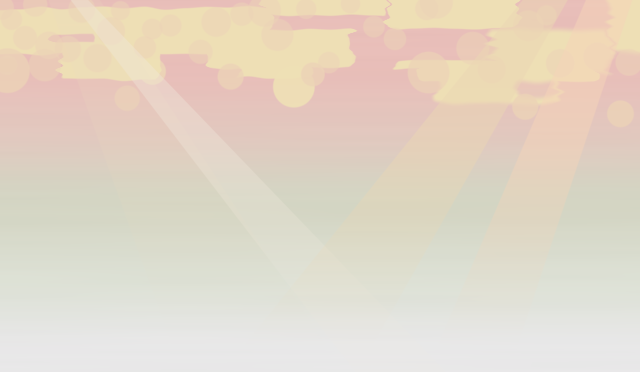
A WebGL 1 fragment shader for this background:

```glsl
precision highp float;
uniform vec2 u_resolution;

const vec3 ROSE = vec3(0.91, 0.745, 0.725);
const vec3 BLUSH = vec3(0.89, 0.78, 0.745);
const vec3 SAGE = vec3(0.83, 0.835, 0.765);
const vec3 MIST = vec3(0.865, 0.88, 0.835);
const vec3 PEARL = vec3(0.91, 0.908, 0.91);
const vec3 CREAM = vec3(0.935, 0.88, 0.71);
const vec3 PEACH = vec3(0.925, 0.825, 0.715);

float hash(vec2 p) {
  return fract(sin(dot(p, vec2(127.1, 311.7))) * 4375.54);
}

float noise(vec2 p) {
  vec2 i = floor(p), f = fract(p);
  f = f * f * (3.0 - 2.0 * f);
  float low = mix(hash(i), hash(i + vec2(1.0, 0.0)), f.x);
  float high = mix(hash(i + vec2(0.0, 1.0)), hash(i + 1.0), f.x);
  return mix(low, high, f.y);
}

vec3 sky(float depth) {
  vec3 c = mix(ROSE, BLUSH, smoothstep(0.18, 0.36, depth));
  c = mix(c, SAGE, smoothstep(0.32, 0.55, depth));
  c = mix(c, MIST, smoothstep(0.54, 0.78, depth));
  return mix(c, PEARL, smoothstep(0.74, 0.95, depth));
}

// Rounded slab spanning corners.xy to corners.zw
float slab(vec2 p, vec4 corners, float blur) {
  vec2 halfSize = 0.5 * (corners.zw - corners.xy);
  float radius = min(0.012, halfSize.y);
  vec2 d = abs(p - 0.5 * (corners.xy + corners.zw)) - halfSize + radius;
  float dist = length(max(d, 0.0)) + min(max(d.x, d.y), 0.0) - radius;
  return 1.0 - smoothstep(-blur, blur, dist);
}

float disc(vec2 p, vec2 center, float radius, float blur) {
  return 1.0 - smoothstep(-blur, blur, length(p - center) - radius);
}

// Each edge holds its x position at the top and at the bottom
float beam(vec2 p, vec2 leftEdge, vec2 rightEdge, float blur) {
  float l = mix(leftEdge.x, leftEdge.y, p.y);
  float r = mix(rightEdge.x, rightEdge.y, p.y);
  return smoothstep(-blur, blur, p.x - l) * smoothstep(-blur, blur, r - p.x);
}

float cloudCover(vec2 p, float blur) {
  // Left bank
  float c = slab(p, vec4(-0.1, 0.022, 0.73, 0.147), blur);
  c = max(c, slab(p, vec4(0.56, 0.078, 0.95, 0.183), blur));
  c = max(c, slab(p, vec4(0.64, 0.16, 0.84, 0.207), blur));
  c = max(c, slab(p, vec4(0.16, 0.13, 0.43, 0.215), blur));
  // Upper middle
  c = max(c, slab(p, vec4(0.71, -0.1, 1.04, 0.04), blur));
  c = max(c, slab(p, vec4(1.045, -0.1, 1.39, 0.078), blur));
  // Right bank
  c = max(c, slab(p, vec4(1.32, 0.08, 1.64, 0.2), 0.012));
  c = max(c, slab(p, vec4(1.06, 0.165, 1.63, 0.187), blur));
  c = max(c, slab(p, vec4(1.13, 0.17, 1.61, 0.222), blur));
  c = max(c, slab(p, vec4(1.18, 0.21, 1.5, 0.277), 0.008));
  c = max(c, slab(p, vec4(1.64, -0.1, 1.8, 0.14), 0.01));
  // Rosy gaps
  c *= 1.0 - slab(p, vec4(0.13, 0.095, 0.26, 0.117), blur);
  c *= 1.0 - 0.8 * slab(p, vec4(1.39, 0.22, 1.49, 0.26), 0.01);
  c *= 1.0 - 0.9 * slab(p, vec4(0.96, 0.08, 1.05, 0.2), 0.02);
  return c;
}

void main() {
  float pixel = 1.0 / u_resolution.y;
  vec2 p = gl_FragCoord.xy * pixel;
  p.y = 1.0 - p.y;

  // Sky with faint level streaks
  vec3 color = sky(p.y);
  color += 0.008 * (noise(vec2(p.x * 2.0, p.y * 75.0)) - 0.5);

  // Clouds with brushed edges
  vec2 brushed = p;
  brushed.x += 0.035 * (noise(vec2(p.x * 6.0, p.y * 85.0)) - 0.5);
  brushed.y += 0.012 * (noise(p * vec2(18.0, 6.0)) - 0.5);
  color = mix(color, CREAM, 0.95 * cloudCover(brushed, pixel));

  // Scattered bubbles, denser toward the left
  for (int i = 0; i < 34; i++) {
    float n = float(i);
    float spread = (n + hash(vec2(n, 1.0))) / 34.0;
    vec2 center = vec2(1.72 * pow(spread, 1.5), 0.19 * hash(vec2(n, 2.0)));
    float radius = mix(0.025, 0.046, hash(vec2(n, 3.0)));
    color = mix(color, PEACH, 0.55 * disc(p, center, radius, pixel));
  }

  // Bubbles hanging below the clouds
  color = mix(color, PEACH, 0.8 * disc(p, vec2(0.02, 0.19), 0.06, pixel));
  color = mix(color, PEACH, 0.6 * disc(p, vec2(0.342, 0.264), 0.034, pixel));
  color = mix(color, CREAM, 0.6 * disc(p, vec2(0.41, 0.192), 0.036, pixel));
  color = mix(color, PEACH, 0.8 * disc(p, vec2(0.62, 0.206), 0.035, pixel));
  color = mix(color, CREAM, 0.9 * disc(p, vec2(0.79, 0.233), 0.056, pixel));
  color = mix(color, PEACH, 0.8 * disc(p, vec2(0.841, 0.2), 0.032, pixel));
  color = mix(color, PEACH, 0.7 * disc(p, vec2(1.152, 0.195), 0.056, pixel));
  color = mix(color, PEACH, 0.8 * disc(p, vec2(1.412, 0.287), 0.035, pixel));
  color = mix(color, PEACH, 0.8 * disc(p, vec2(1.668, 0.306), 0.036, pixel));

  // Slanting light
  float fade = 1.0 - smoothstep(0.3, 0.97, p.y);
  float pale = beam(p, vec2(0.19, 0.955), vec2(0.237, 1.199), pixel);
  float faint = beam(p, vec2(0.13, 0.488), vec2(0.268, 0.924), pixel);
  float golden = beam(p, vec2(1.405, 0.598), vec2(1.526, 0.961), pixel);
  float warm = beam(p, vec2(1.575, 1.146), vec2(1.7, 1.368), pixel);
  color = mix(color, vec3(0.92, 0.85, 0.74), 0.18 * faint * fade);
  color = mix(color, vec3(0.94, 0.91, 0.86), pale * (0.08 + 0.3 * fade));
  color = mix(color, vec3(0.92, 0.84, 0.7), 0.5 * golden * fade);
  color = mix(color, vec3(0.96, 0.83, 0.72), 0.52 * warm * fade);
  gl_FragColor = vec4(color, 1.0);
}
```
